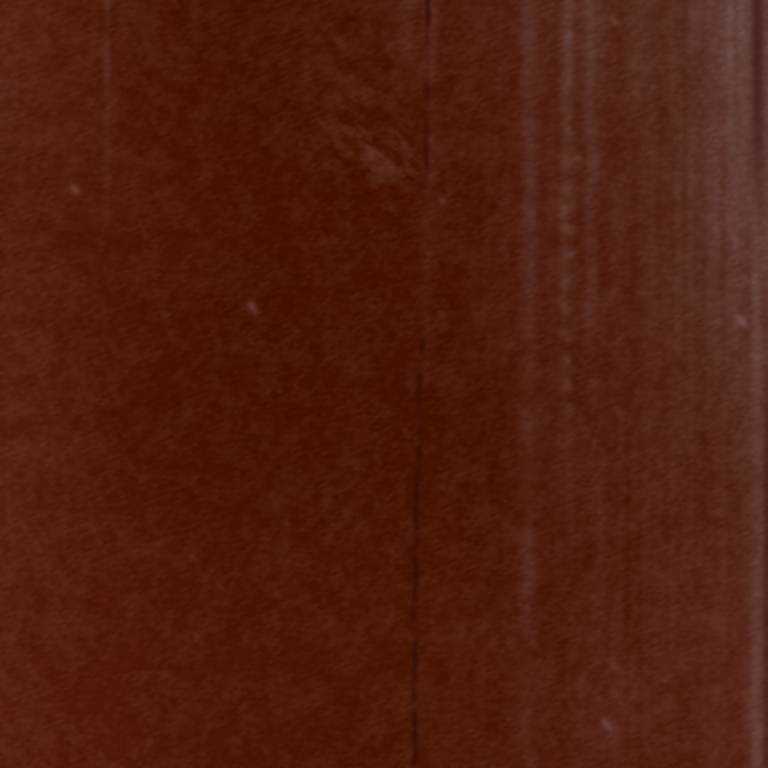
This texture is drawn by a Shadertoy shader. Its source:

```glsl
// Dark red-brown lacquered wood with a thin vertical crack, pale streaks and scuffs.

float hash(vec2 p) {
    return fract(sin(dot(p, vec2(12.9898, 78.233))) * 43758.5453);
}

float noise(vec2 p) {
    vec2 i = floor(p), f = fract(p);
    f = f * f * (3.0 - 2.0 * f);
    return mix(mix(hash(i), hash(i + vec2(1, 0)), f.x),
               mix(hash(i + vec2(0, 1)), hash(i + vec2(1, 1)), f.x), f.y);
}

float fbm(vec2 p) {
    float sum = 0.0, amp = 0.5;
    for (int i = 0; i < 4; i++) {
        sum += amp * noise(p);
        p = p * 2.03 + 17.3;
        amp *= 0.5;
    }
    return sum;
}

// Soft vertical line of half width w centred on x0
float line(float x, float x0, float w) {
    float d = (x - x0) / w;
    return exp(-d * d);
}

void mainImage(out vec4 fragColor, in vec2 fragCoord) {
    vec2 uv = fragCoord / iResolution.xy;
    float x = uv.x, y = uv.y;

    // Lacquer: darkest in the middle, redder to the left and bottom
    float warm = smoothstep(0.36, 0.0, x) * 0.75 + smoothstep(0.5, 0.0, y) * 0.5;
    warm += 0.6 * (fbm(uv * 4.0) - 0.47);
    vec3 col = vec3(0.282, 0.082, 0.013) + vec3(0.042, 0.028, 0.030) * warm;

    // Grey haze on the right, broken into fine vertical streaks
    float right = smoothstep(0.5, 0.9, x);
    float haze = right * mix(0.32, 0.54, smoothstep(0.15, 1.0, y));
    haze += 0.36 * smoothstep(0.88, 0.93, x) * smoothstep(0.4, 0.85, y);
    haze += 0.10 * smoothstep(0.92, 0.97, x);
    float streaks = noise(vec2(x * 120.0, y * 3.0)) + noise(vec2(x * 45.0, y * 1.5 + 9.0)) - 1.0;
    haze += streaks * right * mix(0.14, 0.36, y);
    haze += 0.22 * smoothstep(0.75, 1.0, y) * fbm(uv * 6.0 + 3.0);
    haze += 0.13 * smoothstep(0.15, 0.0, x);

    // Beaded streak and its fainter neighbours
    float wobble = 0.004 * (noise(vec2(y * 22.0, 4.0)) - 0.5);
    float bead = 0.5 + 0.5 * sin(y * 190.0 + 3.0 * noise(vec2(y * 9.0, 1.0)));
    bead = mix(0.25 + 0.75 * bead, 0.9, smoothstep(0.75, 0.95, y));
    haze += 0.52 * line(x, 0.738 + wobble, 0.009) * bead * smoothstep(0.25, 0.7, y);
    haze += 0.26 * line(x, 0.768 + wobble, 0.008) * smoothstep(0.35, 0.7, y);
    haze += 0.28 * line(x, 0.688 + wobble, 0.010) * (0.3 + noise(vec2(y * 14.0, 7.0)));
    haze += 0.28 * line(x, 0.14, 0.005) * smoothstep(0.62, 0.85, y) * (0.4 + noise(vec2(y * 25.0, 2.0)));
    haze += 0.42 * line(x, 0.985, 0.009) * smoothstep(0.85, 0.5, y);

    // Slanted scuff beside the crack and a hazy patch above it
    vec2 s = uv - vec2(0.495, 0.81);
    vec2 slant = vec2(s.x * 0.62 + s.y * 0.78, s.x * 0.78 - s.y * 0.62);
    float scuff = exp(-dot(slant * vec2(20, 12), slant * vec2(20, 12)));
    haze += 0.65 * scuff * smoothstep(0.3, 0.75, fbm(slant * vec2(90, 35)));
    haze += 0.55 * line(x, 0.528, 0.02) * smoothstep(0.78, 1.0, y) * noise(uv * vec2(70, 35));

    // Scattered pale specks, one candidate per cell
    vec2 cell = floor(uv * 13.0);
    vec2 offset = fract(uv * 13.0) - 0.2 - 0.6 * vec2(hash(cell + 3.1), hash(cell + 8.7));
    offset.x += offset.y * 0.5;
    float speck = exp(-dot(offset * vec2(13, 10), offset * vec2(13, 10)));
    haze += 0.9 * speck * step(0.91, hash(cell + 5.5)) * (0.3 + 0.7 * hash(cell + 1.9));

    // Soft blotches, mottling and short slanted grain
    float blotch = fbm(uv * 22.0 + 5.0) - 0.47;
    float mottle = fbm(uv * vec2(75, 60)) - 0.47;
    float grain = noise(vec2(x * 120.0 + y * 70.0, y * 230.0 - x * 90.0)) - 0.5;
    float fleck = smoothstep(0.70, 0.95, noise(vec2(x * 70.0 + y * 40.0, y * 150.0 - x * 70.0)));
    haze += 0.30 * blotch + 0.30 * mottle + 0.13 * grain + 0.10 * fleck;
    col += vec3(0.094, 0.144, 0.184) * max(haze, -0.06);
    col += vec3(0.028, 0.020, 0.015) * (grain + 0.7 * mottle);

    // Leaning, broken reddish crack with a pale rim
    float crackX = mix(0.540, 0.556, smoothstep(0.1, 0.95, y)) + 0.004 * (noise(vec2(y * 40.0, 6.0)) - 0.5);
    float gap = smoothstep(0.54, 0.62, y) * smoothstep(0.80, 0.72, y);
    float crack = line(x, crackX, 0.0042) * (1.0 - 0.85 * gap);
    crack *= 0.25 + 0.75 * smoothstep(0.2, 0.7, noise(vec2(y * 75.0, 3.0)));
    float rim = line(x, crackX + 0.004, 0.010) * smoothstep(0.4, 0.7, y);
    col += vec3(0.036, 0.044, 0.052) * rim * (0.3 + noise(vec2(y * 35.0, 8.0)));
    col = mix(col, vec3(0.185, 0.035, 0.015), 0.62 * crack);

    // Dark purple seam at the right edge
    float seam = line(x, 0.986, 0.008) * smoothstep(0.68, 0.88, y);
    seam += 0.6 * smoothstep(0.990, 1.0, x) * smoothstep(0.7, 0.3, y);
    col = mix(col, vec3(0.23, 0.08, 0.08), 0.65 * seam);

    fragColor = vec4(clamp(col, 0.0, 1.0), 1.0);
}
```
